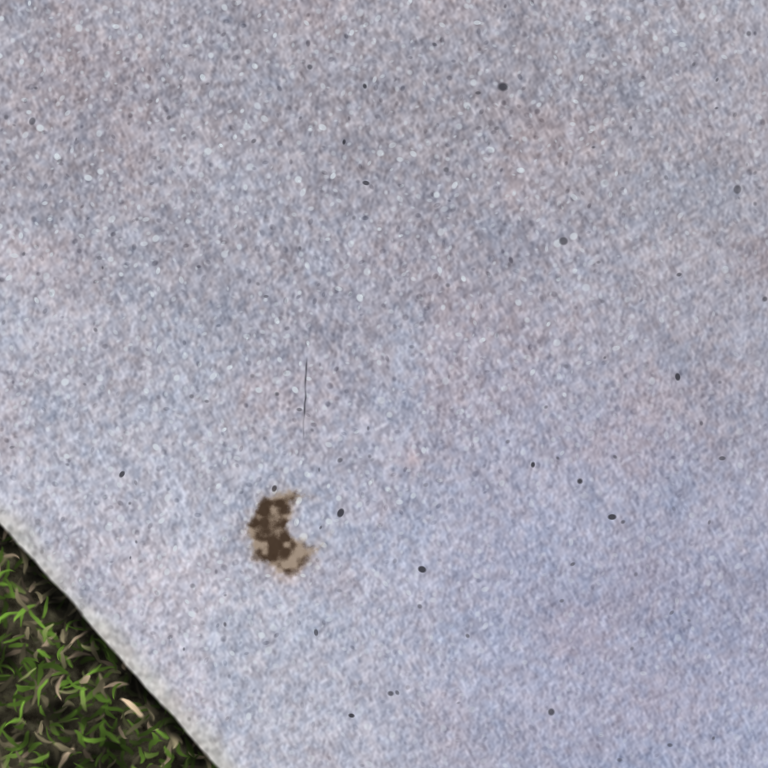
Reproduce this texture procedurally as a three.js fragment shader.

```glsl
varying vec2 vUv;

const vec3 WARM_GREY = vec3(0.640, 0.630, 0.672);
const vec3 PALE_GREY = vec3(0.710, 0.715, 0.770);
const vec3 BLUE_GREY = vec3(0.645, 0.650, 0.735);
const vec3 CHIP_COLOR = vec3(0.83, 0.86, 0.89);
const vec3 PIT_COLOR = vec3(0.25, 0.25, 0.28);
const vec3 LIP_COLOR = vec3(0.77, 0.755, 0.71);
const vec3 STAIN_DARK = vec3(0.25, 0.19, 0.14);
const vec3 STAIN_LIGHT = vec3(0.62, 0.55, 0.48);
const vec3 SOIL = vec3(0.17, 0.16, 0.125);
const vec3 GRASS_GREEN = vec3(0.38, 0.52, 0.20);
const vec3 GRASS_DRY = vec3(0.46, 0.43, 0.34);
const vec3 STRAW = vec3(0.80, 0.71, 0.60);
const vec2 EDGE_POINT = vec2(0.0, 0.318);
const vec2 EDGE_NORMAL = vec2(0.744, 0.668);
const vec2 STAIN_CENTER = vec2(0.371, 0.307);
const float GRAIN_SCALE = 165.0;
const float GRAIN_CONTRAST = 0.17;
const float RELIEF_CONTRAST = 0.10;
const float BLADE_CELL = 0.024;
const int BLADE_LAYERS = 7;

float hash(vec2 p) {
  vec3 q = fract(p.xyx * 0.1031);
  q += dot(q, q.yzx + 33.33);
  return fract((q.x + q.y) * q.z);
}

vec2 hash2(vec2 p) {
  return vec2(hash(p + 17.3), hash(p + 71.9));
}

float noise(vec2 p) {
  vec2 i = floor(p), f = fract(p);
  f = f * f * (3.0 - 2.0 * f);
  return mix(mix(hash(i), hash(i + vec2(1.0, 0.0)), f.x),
             mix(hash(i + vec2(0.0, 1.0)), hash(i + 1.0), f.x), f.y);
}

float fbm(vec2 p) {
  float sum = 0.0, amp = 0.53;
  for (int i = 0; i < 4; i++) {
    sum += amp * noise(p);
    p = mat2(0.8, 0.6, -0.6, 0.8) * p * 2.03 + 11.7;
    amp *= 0.5;
  }
  return sum;
}

vec2 rotate(vec2 p, float a) {
  return vec2(cos(a) * p.x + sin(a) * p.y, cos(a) * p.y - sin(a) * p.x);
}

float inside(float dist, float blur) {
  return 1.0 - smoothstep(-blur, blur, dist);
}

// Scattered soft oval specks, at most one per cell
float specks(vec2 uv, float scale, float density, float size) {
  vec2 p = rotate(uv, 0.5) * scale;
  vec2 cell = floor(p);
  vec2 q = fract(p) - 0.35 - 0.3 * hash2(cell);
  q = rotate(q, 6.283 * hash(cell + 5.1)) * vec2(1.0, 1.0 + 0.7 * hash(cell + 8.4));
  float radius = size * (0.5 + 0.5 * hash(cell + 2.7));
  float shown = step(hash(cell + 31.0), density) * (0.4 + 0.6 * hash(cell + 3.9));
  return shown * inside(length(q) - radius, 0.0018 * scale);
}

vec3 concrete(vec2 uv, float edgeDist) {
  // Broad tone and faint tints
  vec3 lower = mix(PALE_GREY, BLUE_GREY, smoothstep(0.35, 0.8, uv.x + 0.25 * uv.y));
  float height = uv.y + 0.12 * uv.x + 0.25 * (fbm(uv * 4.0) - 0.5);
  vec3 color = mix(lower, WARM_GREY, smoothstep(0.3, 0.9, height));
  color += 0.10 * (fbm(uv * 9.0 + 3.0) - 0.5);
  color += vec3(0.012, -0.004, -0.012) * smoothstep(0.5, 0.9, noise(uv * 12.0 + 9.0));
  color += vec3(-0.016, -0.004, 0.004) * smoothstep(0.5, 0.9, noise(uv * 17.0 + 50.0));
  color += vec3(0.05, 0.0, -0.03) * inside(length(uv - vec2(0.537, 0.405)) - 0.012, 0.018);

  // Fine grain at two sizes with slanted relief
  vec2 g = rotate(uv, 0.5) * GRAIN_SCALE * vec2(1.05, 0.95);
  vec2 coarse = rotate(uv, 1.2) * GRAIN_SCALE * 0.5;
  float smoothArea = smoothstep(0.75, 1.35, uv.x + 0.7 * (1.0 - uv.y));
  float grain = noise(g) - 0.5 + 0.45 * (noise(coarse) - 0.5);
  float relief = noise(g * 1.5 + 20.0) - noise(g * 1.5 + vec2(20.6, 19.5));
  color += GRAIN_CONTRAST * grain * (1.0 - 0.3 * smoothArea) + RELIEF_CONTRAST * relief;
  color += vec3(1.0, 0.1, -0.7) * 0.03 * (noise(coarse * 1.3 + 30.0) - 0.5);

  // Pale chips and dark pits
  float chips = 0.85 * specks(uv, 46.0, 0.25, 0.24) + 0.55 * specks(uv + 0.37, 88.0, 0.35, 0.30);
  color = mix(color, CHIP_COLOR, min(chips, 1.0) * (1.0 - 0.55 * smoothArea));
  float dents = specks(uv + 0.23, 64.0, 0.22, 0.28);
  color -= 0.13 * dents * (1.0 - 0.5 * smoothArea);
  float pits = max(specks(uv + 0.61, 17.0, 0.06, 0.10), 0.6 * specks(uv + 0.13, 60.0, 0.025, 0.20));
  pits = max(pits, 0.85 * inside(length((uv - vec2(0.655, 0.887)) * vec2(0.8, 1.0)) - 0.005, 0.002));
  color = mix(color, PIT_COLOR, pits);

  // Hairline crack
  float crackX = 0.397 + 0.04 * (uv.y - 0.48) + 0.003 * (noise(uv.yy * 60.0) - 0.5);
  float crack = inside(abs(uv.x - crackX) - 0.0008, 0.0018) * inside(abs(uv.y - 0.482) - 0.05, 0.008);
  color = mix(color, PIT_COLOR, crack * (0.25 + 0.7 * noise(uv.yy * 75.0 + 4.0)));

  // Crescent stain with a rusty halo
  vec2 s = uv - STAIN_CENTER;
  float ragged = 0.022 * (fbm(uv * 55.0) - 0.5);
  float crescent = max(length(s * vec2(1.05, 0.93)) - 0.049, 0.037 - length(s - vec2(0.041, 0.016))) + ragged;
  color += vec3(0.03, -0.01, -0.06) * inside(crescent - 0.006, 0.014);
  vec3 stain = mix(STAIN_DARK, STAIN_LIGHT, smoothstep(0.32, 0.72, 0.5 * (noise(uv * 110.0) + fbm(uv * 75.0))));
  color = mix(color, stain, 0.92 * inside(crescent, 0.006));

  // Worn lip along the lawn
  float lip = inside(edgeDist - 0.004 - 0.025 * noise(uv * 22.0), 0.018);
  return mix(color, LIP_COLOR + 0.2 * grain, 0.65 * lip);
}

vec3 lawn(vec2 uv, float edgeDist) {
  vec3 color = SOIL + 0.3 * (fbm(uv * 75.0) - 0.45) * vec3(1.0, 1.0, 0.8);
  for (int layer = 0; layer < BLADE_LAYERS; layer++) {
    float level = float(layer) / float(BLADE_LAYERS - 1);
    vec2 p = uv / BLADE_CELL + 7.37 * float(layer);
    for (int k = 0; k < 9; k++) {
      vec2 cell = floor(p) + vec2(mod(float(k), 3.0), floor(float(k) / 3.0)) - 1.0;
      vec2 seed = cell + 43.0 * float(layer);
      vec2 q = rotate(p - cell - 0.25 - 0.5 * hash2(seed), 6.283 * hash(seed + 1.7));
      float along = q.x / (0.4 + 0.55 * hash(seed + 6.2));
      q.y += 0.6 * (hash(seed + 4.4) - 0.5) * along * along + 0.2 * (noise(uv * 90.0) - 0.5);
      float width = (0.08 + 0.09 * hash(seed + 9.5)) * (1.0 - 0.6 * abs(along));
      float blade = inside(abs(q.y) - width, 0.08) * inside(abs(along) - 0.85, 0.15);
      float kind = hash(seed + 12.8) + 0.7 * (noise(uv * 16.0) - 0.5);
      vec3 tint = mix(GRASS_DRY, GRASS_GREEN, smoothstep(0.4, 0.65, kind));
      tint = mix(tint, STRAW, step(0.94, hash(seed + 27.0)));
      tint *= (0.5 + 0.5 * level) * (0.6 + 0.75 * hash(seed + 15.0)) * (1.0 + 0.2 * along);
      color = mix(color, tint, 0.92 * blade * step(hash(seed + 21.0), 0.55));
    }
  }
  // Shadow below the slab and in hollows
  float shade = smoothstep(-0.026, -0.002, edgeDist + 0.02 * (noise(uv * 40.0) - 0.5));
  float hollow = smoothstep(0.5, 0.8, noise(uv * 28.0 + 6.0));
  return color * (1.0 - 0.7 * shade) * (1.0 - 0.45 * hollow);
}

void main() {
  float edgeDist = dot(vUv - EDGE_POINT, EDGE_NORMAL) + 0.008 * (fbm(vUv * 22.0) - 0.5);
  vec3 color = mix(lawn(vUv, edgeDist), concrete(vUv, edgeDist), smoothstep(-0.003, 0.003, edgeDist));
  gl_FragColor = vec4(clamp(color, 0.0, 1.0), 1.0);
}
```
